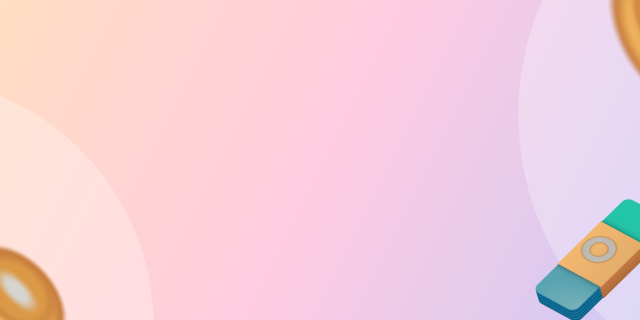
Reproduce this background procedurally as a WebGL 2 fragment shader.

```glsl
#version 300 es
precision highp float;
// Pastel diagonal gradient with two large translucent discs, two softly
// blurred gold coins in the corners and a banded stack of notes at lower right.
// Units are canvas heights; the stack is a skewed box drawn layer by layer.

uniform vec2 u_resolution;
out vec4 fragColor;

// Backdrop
const vec3 PEACH = vec3(1.00, 0.87, 0.76);
const vec3 PINK = vec3(1.00, 0.80, 0.88);
const vec3 LAVENDER = vec3(0.82, 0.79, 0.96);
const vec3 LEFT_DISC = vec3(-0.30, -0.02, 0.78);   // centre, radius
const vec3 RIGHT_DISC = vec3(2.513, 0.643, 0.893);
const float DISC_OPACITY = 0.27;

// Coins
const vec3 COIN_EDGE = vec3(0.77, 0.48, 0.23);
const vec3 COIN_RIM = vec3(0.93, 0.69, 0.36);
const vec3 COIN_FACE = vec3(0.86, 0.60, 0.28);
const vec3 SILVER = vec3(0.74, 0.73, 0.71);

// Stack of notes: corner of the band and the two skewed axes of its top
const vec2 STACK_ORIGIN = vec2(1.745, 0.1745);
const vec2 STACK_LONG = vec2(0.1354, 0.1328);
const vec2 STACK_WIDE = vec2(0.130, -0.0703);
const vec2 STACK_DEPTH = vec2(0.010, -0.034);
const float STACK_START = -0.60;
const float STACK_END = 1.58;
const int LAYERS = 9;
const vec3 NOTE_TEAL = vec3(0.34, 0.64, 0.69);
const vec3 NOTE_PALE = vec3(0.47, 0.69, 0.72);
const vec3 NOTE_GREEN = vec3(0.14, 0.77, 0.66);
const vec3 NOTE_SIDE = vec3(0.06, 0.42, 0.58);
const vec3 BAND_TOP = vec3(0.92, 0.70, 0.43);
const vec3 BAND_SIDE = vec3(0.77, 0.48, 0.26);

// Coverage of a shape with signed distance d and an edge of given softness
float cover(float d, float soft) {
    return 1.0 - smoothstep(-soft, soft, d);
}

float ellipse(vec2 q, vec2 radii) {
    return (length(q / radii) - 1.0) * min(radii.x, radii.y);
}

float roundBox(vec2 q, vec2 halfSize, float r) {
    vec2 e = abs(q) - halfSize + r;
    return length(max(e, 0.0)) + min(max(e.x, e.y), 0.0) - r;
}

vec3 backdrop(vec2 p, float px) {
    float t = (p.x + 0.5 * (1.0 - p.y)) / 2.5;
    vec3 col = mix(PEACH, PINK, clamp(t * 2.0, 0.0, 1.0));
    col = mix(col, LAVENDER, clamp(t * 2.0 - 1.0, 0.0, 1.0));
    float left = cover(distance(p, LEFT_DISC.xy) - LEFT_DISC.z, px);
    float right = cover(distance(p, RIGHT_DISC.xy) - RIGHT_DISC.z, px);
    return mix(col, vec3(1.0), DISC_OPACITY * max(left, right));
}

// Blurred coin: dark edge, bright rim, sunken face and a silver inlay
vec3 coin(vec3 col, vec2 p, vec2 centre, vec2 axis, vec2 radii, vec2 faceShift, float blur) {
    axis = normalize(axis);
    mat2 toCoin = mat2(axis.x, -axis.y, axis.y, axis.x);
    vec2 q = toCoin * (p - centre);
    vec2 f = toCoin * (p - centre - faceShift);
    float body = ellipse(q, radii);
    float face = ellipse(f, radii * 0.68);
    vec3 gold = mix(COIN_EDGE, COIN_RIM, smoothstep(0.0, 0.045, -body));
    gold = mix(gold, COIN_FACE, cover(face, blur));
    gold = mix(gold, COIN_EDGE, 0.6 * exp(-pow(face / 0.012, 2.0)));
    gold = mix(gold, SILVER + 0.1, cover(ellipse(f, radii * vec2(0.36, 0.22)), blur * 1.4));
    return mix(col, gold, cover(body, blur));
}

// Layers run from the bottom up, so each one leaves only its wall showing
vec3 noteStack(vec3 col, vec2 p, float px) {
    mat2 toStack = inverse(mat2(STACK_LONG, STACK_WIDE));
    vec2 scale = vec2(length(STACK_LONG), length(STACK_WIDE));
    vec2 middle = vec2(0.5 * (STACK_START + STACK_END), 0.5);
    vec2 halfSize = vec2(0.5 * (STACK_END - STACK_START), 0.5) * scale;
    for (int i = 0; i < LAYERS; i++) {
        float depth = 1.0 - float(i) / float(LAYERS - 1);
        vec2 s = toStack * (p - STACK_ORIGIN - STACK_DEPTH * depth);
        float bandDist = (abs(s.x - 0.5) - 0.5) * scale.x;
        float band = cover(bandDist, px);
        float d = roundBox((s - middle) * scale, halfSize, 0.022) - 0.003 * band;

        vec3 note = NOTE_SIDE * (i % 2 == 0 ? 0.85 : 1.1);
        vec3 wrap = BAND_SIDE * (1.0 - 0.12 * depth);
        if (i == LAYERS - 1) {
            note = mix(NOTE_TEAL, NOTE_PALE, smoothstep(0.0, -0.5, s.x) * s.y);
            note = mix(note, NOTE_GREEN, step(0.5, s.x));
            note *= 1.0 - 0.3 * exp(-max(bandDist, 0.0) / 0.007);
            wrap = BAND_TOP * (1.03 - 0.06 * s.y);
            // Raised silver ring on the band
            float ring = abs(length((s - vec2(0.555, 0.40)) * vec2(1.1, 0.85)) - 0.21) - 0.055;
            wrap *= 1.0 - 0.2 * cover(ring - 0.02, 0.03);
            wrap = mix(wrap, SILVER, cover(ring, px / scale.y));
        }
        col = mix(col, mix(note, wrap, band), cover(d, px));
    }
    return col;
}

void main() {
    vec2 p = gl_FragCoord.xy / u_resolution.y;
    float px = 0.8 / u_resolution.y;
    vec3 col = backdrop(p, px);
    col = coin(col, p, vec2(0.042, 0.068), vec2(0.70, -0.72), vec2(0.187, 0.125), vec2(0.010, 0.024), 0.010);
    col = coin(col, p, vec2(2.06, 0.896), vec2(0.45, -0.89), vec2(0.225, 0.120), vec2(0.030, 0.030), 0.015);
    col = noteStack(col, p, px);
    fragColor = vec4(col, 1.0);
}
```
